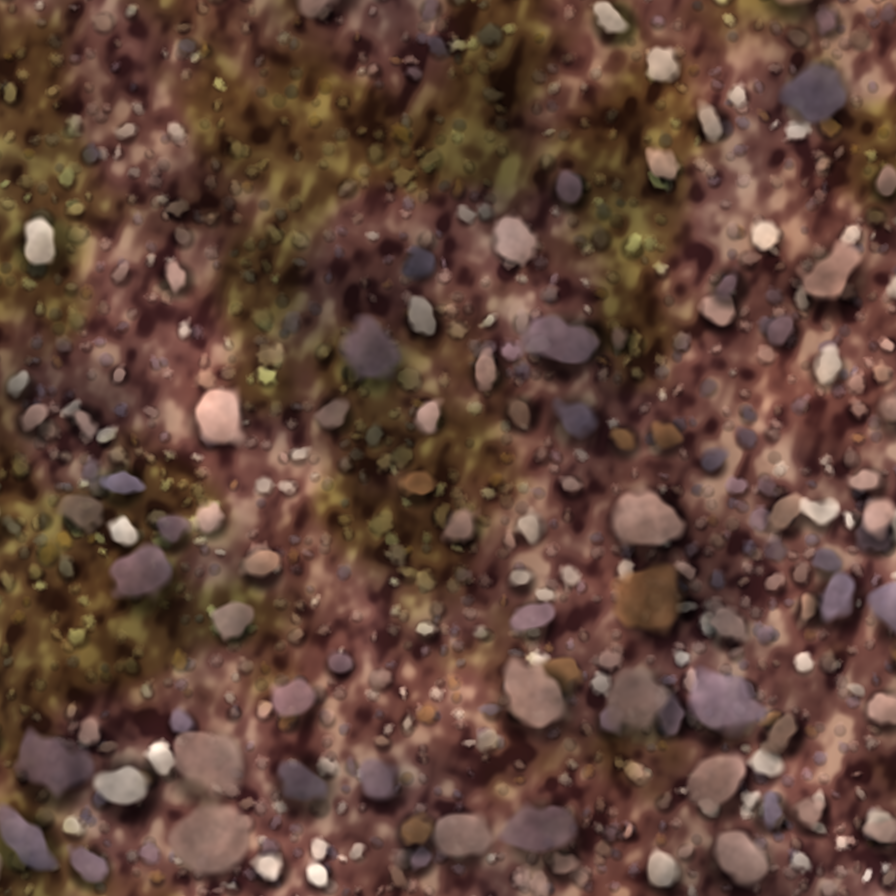
Give the GLSL for this texture, as a three.js fragment shader.

```glsl
// Damp reddish-brown soil strewn with grit, soft pebbles and patches of moss.
varying vec2 vUv;

const vec3 DEEP_SHADOW = vec3(0.20, 0.105, 0.105);
const vec3 UMBER       = vec3(0.37, 0.235, 0.21);
const vec3 CLAY        = vec3(0.59, 0.46, 0.39);
const vec3 MOSS_TINT   = vec3(0.82, 0.88, 0.62);
const vec3 MEAN_TONE   = vec3(0.405, 0.28, 0.25);
const vec3 ROSE_STONE  = vec3(0.66, 0.52, 0.47);
const vec3 MAUVE_STONE = vec3(0.52, 0.41, 0.43);
const vec3 SLATE_STONE = vec3(0.45, 0.38, 0.42);
const vec3 CREAM_STONE = vec3(0.86, 0.77, 0.70);
const vec3 OCHRE_STONE = vec3(0.58, 0.41, 0.28);

// Sine-free hashes
float hash1(vec2 p) {
  vec3 q = fract(vec3(p.xyx) * 0.1031);
  q += dot(q, q.yzx + 33.33);
  return fract((q.x + q.y) * q.z);
}

vec3 hash3(vec2 p) {
  vec3 q = fract(vec3(p.xyx) * vec3(0.1031, 0.1030, 0.0973));
  q += dot(q, q.yxz + 33.33);
  return fract((q.xxy + q.yzz) * q.zyx);
}

float valueNoise(vec2 p) {
  vec2 cell = floor(p);
  vec2 f = fract(p);
  f = f * f * (3.0 - 2.0 * f);
  float low = mix(hash1(cell), hash1(cell + vec2(1.0, 0.0)), f.x);
  float high = mix(hash1(cell + vec2(0.0, 1.0)), hash1(cell + 1.0), f.x);
  return mix(low, high, f.y);
}

float fbm(vec2 p) {
  float sum = 0.0;
  float amp = 0.5;
  for (int i = 0; i < 3; i++) {
    sum += amp * valueNoise(p);
    p = mat2(0.8, 0.6, -0.6, 0.8) * p * 2.03 + 17.3;
    amp *= 0.5;
  }
  return sum / 0.875;
}

vec2 rotate(vec2 p, float angle) {
  float c = cos(angle);
  float s = sin(angle);
  return vec2(c * p.x + s * p.y, c * p.y - s * p.x);
}

// Stones gather toward the lower right
float stoniness(vec2 uv) {
  return clamp(0.5 + 0.45 * (uv.x - uv.y) + 0.6 * (fbm(uv * 4.0) - 0.5), 0.0, 1.0);
}

// Soil: crumbs of several sizes with a slight diagonal grain
vec3 soilColor(vec2 uv) {
  vec2 grain = rotate(uv, -0.35) * vec2(1.12, 0.88);
  float tone = 0.34 * valueNoise(grain * 24.0) + 0.46 * valueNoise(grain * 52.0 + 31.0)
             + 0.20 * valueNoise(grain * 90.0 + 71.0);
  tone = 0.5 + 1.4 * (tone - 0.5);
  vec3 col = mix(DEEP_SHADOW, UMBER, smoothstep(0.14, 0.52, tone));
  return mix(col, CLAY, smoothstep(0.48, 0.94, tone));
}

vec3 stoneColor(float pick, float paleShare) {
  if (pick < paleShare) return CREAM_STONE;
  float t = (pick - paleShare) / (1.0 - paleShare);
  if (t < 0.46) return ROSE_STONE;
  if (t < 0.68) return MAUVE_STONE;
  if (t < 0.82) return SLATE_STONE;
  return t < 0.88 ? OCHRE_STONE : CLAY;
}

// One layer of scattered, partly buried stones with dark rims
vec3 addStones(vec3 ground, vec2 uv, float cells, vec2 shareRange, float paleShare,
               float opacity, float seed) {
  vec2 p = uv * cells;
  vec2 home = floor(p);
  float blur = 0.03 + 0.0042 * cells;
  float wobble = valueNoise(p * 2.8 + seed) + 0.5 * valueNoise(p * 6.0 + seed) - 0.75;
  float mottle = fbm(uv * 36.0 + seed) - 0.5;
  vec3 col = ground;
  for (int j = -1; j <= 1; j++) {
    for (int i = -1; i <= 1; i++) {
      vec2 cell = home + vec2(float(i), float(j));
      vec3 place = hash3(cell + seed);
      vec3 form = hash3(cell + seed + 57.0);
      float share = mix(shareRange.x, shareRange.y, stoniness((cell + 0.5) / cells));
      if (place.z > share) continue;
      vec2 offset = p - cell - 0.2 - 0.6 * place.xy;
      float radius = mix(0.22, 0.42, form.x);
      vec2 axes = vec2(mix(0.52, 0.95, form.y), 1.0);
      float dist = length(rotate(offset, form.z * 3.2 - 1.6) / axes) - radius + 0.26 * wobble;
      float shade = length(offset + vec2(-0.03, 0.10)) - radius;
      col *= 1.0 - 0.58 * opacity * opacity * (1.0 - smoothstep(-0.10, 0.16, shade));
      vec3 stone = stoneColor(fract(form.y * 7.0 + form.z * 11.0), paleShare);
      stone *= 0.97 + 0.12 * offset.y / radius + 0.55 * mottle;
      stone *= mix(0.78, 1.14, fract(form.x * 13.0));
      float body = 1.0 - smoothstep(-blur, blur, dist);
      col = mix(col, stone, body * opacity * mix(0.75, 1.0, fract(form.z * 5.0)));
    }
  }
  return col;
}

void main() {
  vec2 uv = vUv;
  float mossy = smoothstep(0.50, 0.74, fbm(uv * 7.0 + 40.0) + 0.22 * (uv.y - uv.x));
  vec3 col = soilColor(uv);
  col = addStones(col, uv, 56.0, vec2(0.28, 0.36), 0.14, 0.58, 11.0);
  col = addStones(col, uv, 32.0, vec2(0.16, 0.36), 0.20, 0.74, 137.0);
  col *= mix(vec3(1.0), MOSS_TINT, mossy);
  col = addStones(col, uv, 18.0, vec2(0.05, 0.40), 0.24, 0.90, 263.0);
  col = addStones(col, uv, 10.5, vec2(0.03, 0.44), 0.10, 0.88, 389.0);

  // Broad light and dark patches with drifting warm and violet tints
  float drift = fbm(uv * 9.0 + 90.0) - 0.5;
  col *= 1.05 + 0.75 * (fbm(uv * 9.0 + 150.0) - 0.5) + 0.14 * (0.5 - uv.y);
  col *= 1.0 + drift * vec3(0.08, -0.08, -0.20);
  col = MEAN_TONE + 1.12 * (col - MEAN_TONE);
  gl_FragColor = vec4(clamp(col, 0.0, 1.0), 1.0);
}
```
